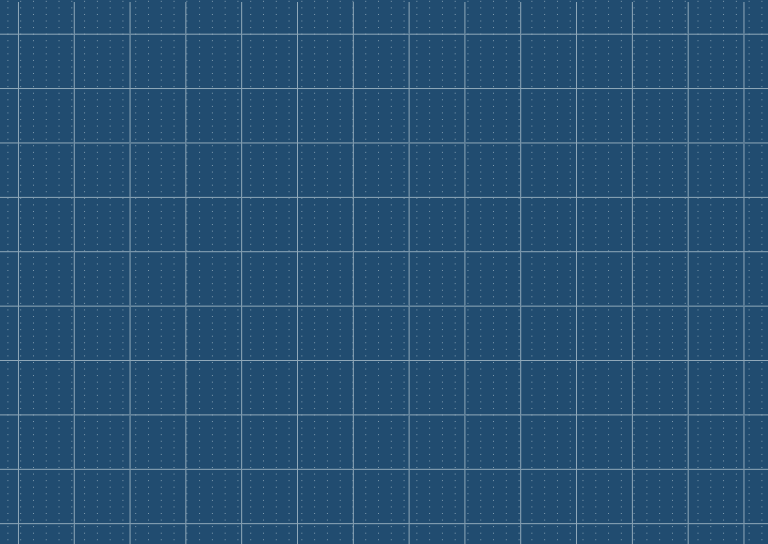
Give the GLSL for this pattern, as a Shadertoy shader.

```glsl
// Blueprint sheet: pale hairlines form a near-square grid over blue paper,
// with a finer, independent lattice of dots. Each mark is a repeated interval
// whose exact overlap with the pixel gives its smoothed coverage.

// Share of a pixel covered by bands of the given width, on each axis.
vec2 bandCoverage(vec2 p, vec2 period, vec2 offset, float width, float pixel) {
    vec2 d = abs(mod(p - offset + 0.5 * period, period) - 0.5 * period);
    return clamp(0.5 * (width + pixel) - d, 0.0, min(width, pixel)) / pixel;
}

void mainImage(out vec4 fragColor, in vec2 fragCoord) {
    // Canvas widths, measured from the upper left corner.
    float pixel = 1.0 / iResolution.x;
    vec2 p = vec2(fragCoord.x, iResolution.y - fragCoord.y) * pixel;

    // Ruled lines; the uprights stop just short of the top edge.
    vec2 ruled = bandCoverage(p, vec2(0.07267, 0.07082), vec2(0.0240, 0.0445), 0.0012, pixel);
    ruled.x *= clamp((p.y - 0.0026) / pixel + 0.5, 0.0, 1.0);
    float lines = max(ruled.x, ruled.y);

    // Dots lie where two finer sets of bands cross.
    vec2 crossing = bandCoverage(p, vec2(0.01664, 0.00855), vec2(0.0103, 0.0017), 0.0012, pixel);
    float dots = crossing.x * crossing.y;

    // Ink over paper.
    vec3 paper = vec3(0.13, 0.30, 0.44);
    vec3 ink = vec3(0.60, 0.69, 0.75);
    float coverage = 1.0 - (1.0 - lines) * (1.0 - 0.9 * dots);
    fragColor = vec4(mix(paper, ink, coverage), 1.0);
}
```
